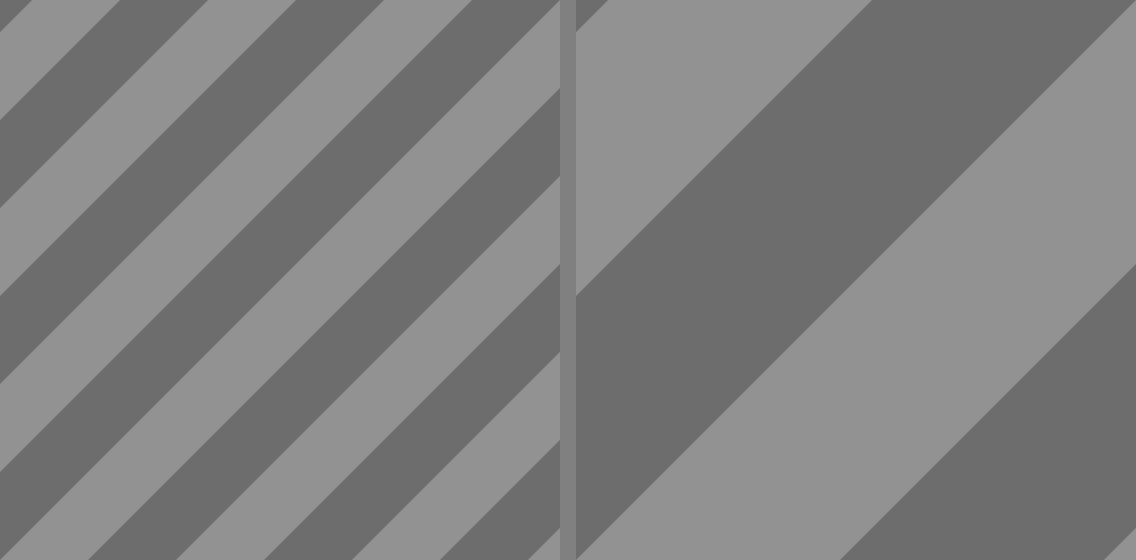
Left, the full canvas; right, a detail of the centre.
Give the GLSL for this pattern, as a three.js fragment shader.

```glsl
// Equal diagonal stripes in two greys, rising from lower left to upper right.
varying vec2 vUv;

void main() {
  // Phase across the stripes; one edge lies on the main diagonal
  float phase = 20.0 * (vUv.x - vUv.y);

  // Sign of the wave picks the stripe, softened over one pixel
  float stripe = clamp(sin(phase) / fwidth(phase) + 0.5, 0.0, 1.0);

  vec3 darkGrey = vec3(0.427);
  vec3 lightGrey = vec3(0.573);
  gl_FragColor = vec4(mix(darkGrey, lightGrey, stripe), 1.0);
}
```
